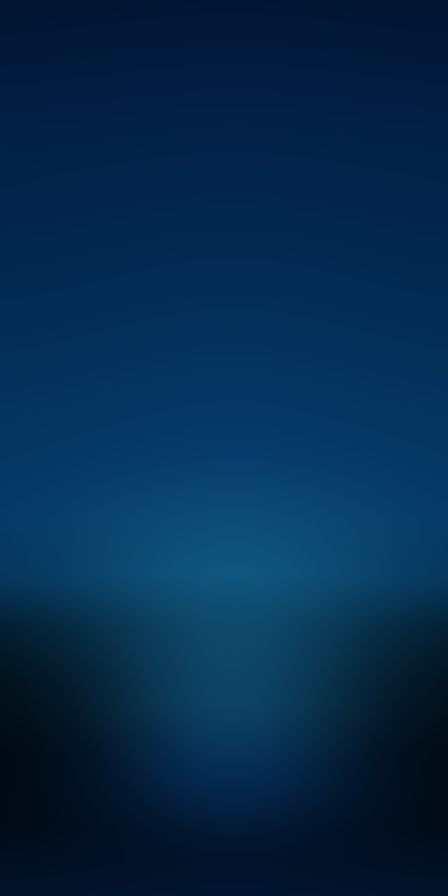
A WebGL 1 fragment shader for this background:

```glsl
precision highp float;
// Deep blue night gradient with a soft teal glow over a dark, shadowed base.

uniform vec2 u_resolution;

// Linear blend towards the next colour between two depths.
vec3 blend(vec3 base, vec3 next, float start, float end, float depth) {
  return mix(base, next, clamp((depth - start) / (end - start), 0.0, 1.0));
}

// Bell curve of unit height.
float bell(float x, float width) {
  float s = x / width;
  return exp(-0.5 * s * s);
}

// Colours down the middle, from the night sky through the glow to the floor.
vec3 middleColumn(float depth) {
  vec3 c = vec3(0.008, 0.088, 0.205);
  c = blend(c, vec3(0.010, 0.130, 0.280), 0.00, 0.15, depth);
  c = blend(c, vec3(0.015, 0.175, 0.335), 0.15, 0.32, depth);
  c = blend(c, vec3(0.020, 0.220, 0.400), 0.32, 0.47, depth);
  c = blend(c, vec3(0.030, 0.245, 0.430), 0.47, 0.52, depth);
  c = blend(c, vec3(0.050, 0.300, 0.455), 0.52, 0.58, depth);
  c = blend(c, vec3(0.060, 0.335, 0.495), 0.58, 0.64, depth);
  c = blend(c, vec3(0.055, 0.285, 0.415), 0.64, 0.70, depth);
  c = blend(c, vec3(0.050, 0.260, 0.390), 0.70, 0.79, depth);
  c = blend(c, vec3(0.020, 0.165, 0.320), 0.79, 0.87, depth);
  c = blend(c, vec3(0.010, 0.095, 0.195), 0.87, 0.93, depth);
  c = blend(c, vec3(0.008, 0.075, 0.165), 0.93, 0.96, depth);
  return blend(c, vec3(0.008, 0.080, 0.185), 0.96, 1.00, depth);
}

// Colours down the sides, which fall into shadow below the horizon.
vec3 sideColumn(float depth) {
  vec3 c = vec3(0.006, 0.080, 0.190);
  c = blend(c, vec3(0.008, 0.122, 0.265), 0.00, 0.15, depth);
  c = blend(c, vec3(0.012, 0.160, 0.315), 0.15, 0.32, depth);
  c = blend(c, vec3(0.016, 0.200, 0.365), 0.32, 0.47, depth);
  c = blend(c, vec3(0.020, 0.220, 0.395), 0.47, 0.58, depth);
  c = blend(c, vec3(0.016, 0.185, 0.325), 0.58, 0.65, depth);
  c = blend(c, vec3(0.006, 0.100, 0.165), 0.65, 0.70, depth);
  c = blend(c, vec3(0.003, 0.055, 0.090), 0.70, 0.76, depth);
  c = blend(c, vec3(0.000, 0.030, 0.062), 0.76, 0.84, depth);
  c = blend(c, vec3(0.001, 0.038, 0.080), 0.84, 0.92, depth);
  return blend(c, vec3(0.006, 0.072, 0.170), 0.92, 1.00, depth);
}

void main() {
  vec2 uv = gl_FragCoord.xy / u_resolution;
  float depth = 1.0 - uv.y;

  // The lit area narrows towards the floor.
  float glowWidth = mix(0.27, 0.21, smoothstep(0.60, 0.85, depth));
  float glow = bell(uv.x - 0.52, glowWidth);
  vec3 color = mix(sideColumn(depth), middleColumn(depth), glow);

  gl_FragColor = vec4(color, 1.0);
}
```
